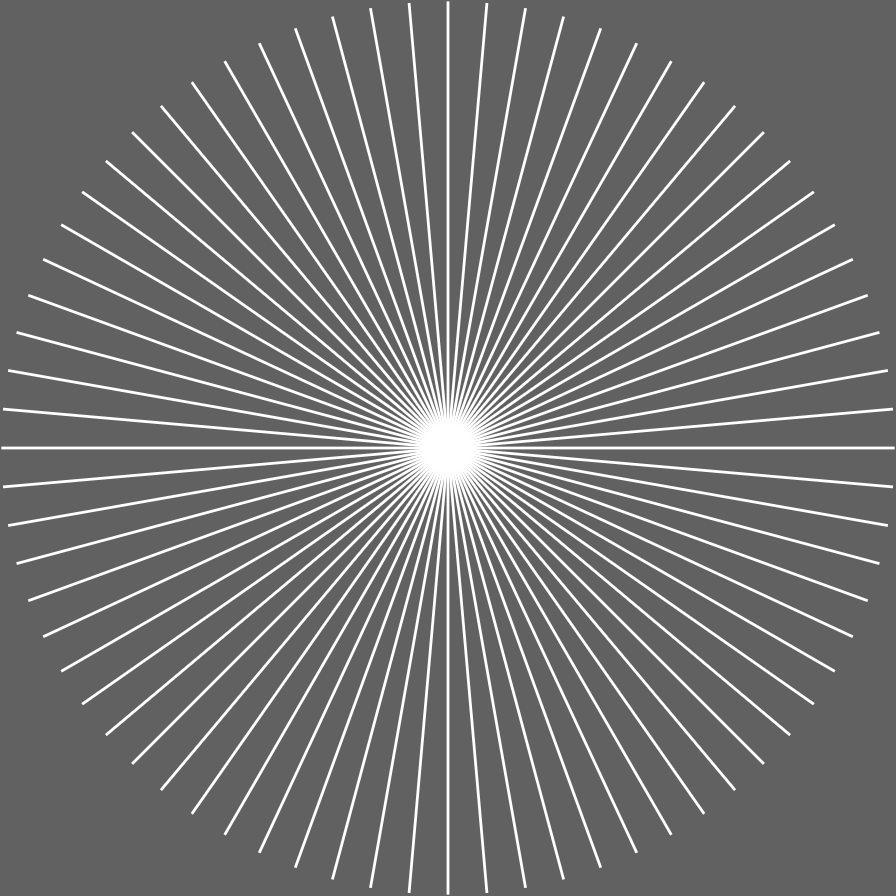
This background is drawn by a three.js fragment shader. Its source:

```glsl
#define RAY_COUNT 72.0
#define RAY_LENGTH 0.4985
#define RAY_WIDTH 0.0031
#define CENTER vec2(0.5)
#define BACKGROUND vec3(0.38)
#define RAY_COLOR vec3(1.0)

varying vec2 vUv;

const float TAU = 6.2831853;

// Smoothed coverage of one ray, at an angular offset from its axis
float rayCoverage(float radius, float offset, float pixel) {
  vec2 local = radius * vec2(cos(offset), sin(offset));
  float side = clamp(0.5 + (0.5 * RAY_WIDTH - abs(local.y)) / pixel, 0.0, 1.0);
  float tip = clamp(0.5 + (RAY_LENGTH - local.x) / pixel, 0.0, 1.0);
  return side * tip;
}

void main() {
  vec2 p = vUv - CENTER;
  float pixel = max(fwidth(vUv.x), 1e-5);
  float radius = length(p);
  float angle = radius > 0.0 ? atan(p.y, p.x) : 0.0;

  // Fold the angle into the sector of the nearest ray
  float sector = TAU / RAY_COUNT;
  float offset = abs(mod(angle + 0.5 * sector, sector) - 0.5 * sector);

  // Blend the two closest rays, which merge into a bright core
  float nearest = rayCoverage(radius, offset, pixel);
  float neighbor = rayCoverage(radius, sector - offset, pixel);
  float coverage = 1.0 - (1.0 - nearest) * (1.0 - neighbor);

  gl_FragColor = vec4(mix(BACKGROUND, RAY_COLOR, coverage), 1.0);
}
```
